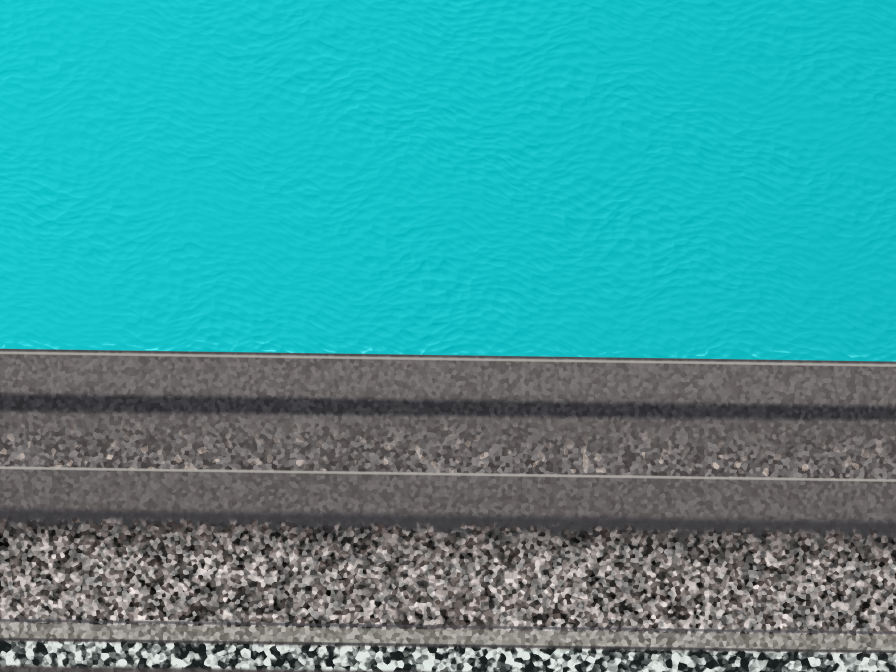
A WebGL 1 fragment shader for this texture:

```glsl
precision highp float;
// A turquoise embossed sheet above stepped grey rails and a strip of gravel.
// Bands are layered by depth below one slightly sloping edge; cellular noise
// gives the leathery relief, the fine metal grain and the coarse stones.

#define EDGE_Y 0.481
#define EDGE_SLOPE 0.0143
#define RELIEF_SCALE vec2(50.0, 104.0)
#define RELIEF_GAIN 0.13
#define GRAIN_SCALE 165.0
#define STONE_SCALE 105.0
#define TEAL vec3(0.085, 0.755, 0.785)
#define METAL vec3(0.400, 0.382, 0.380)
#define SHADOW vec3(0.205, 0.205, 0.220)
#define GLINT vec3(0.690, 0.675, 0.650)

uniform vec2 u_resolution;

vec3 hash3(vec2 p) {
  vec3 q = fract(vec3(p.xyx) * vec3(0.1031, 0.1030, 0.0973));
  q += dot(q, q.yxz + 33.33);
  return fract((q.xxy + q.yzz) * q.zyx);
}

// x: distance to the nearest seed, y: softly blended random tone
vec2 cellular(vec2 p) {
  vec2 base = floor(p);
  float nearest = 4.0;
  float tone = 0.0;
  float total = 0.0001;
  for (int j = -1; j <= 1; j++) {
    for (int i = -1; i <= 1; i++) {
      vec2 id = base + vec2(float(i), float(j));
      vec3 h = hash3(id);
      vec2 toSeed = id + h.xy - p;
      float d2 = dot(toSeed, toSeed);
      float weight = exp(-11.0 * d2);
      nearest = min(nearest, d2);
      tone += h.z * weight;
      total += weight;
    }
  }
  return vec2(sqrt(nearest), tone / total);
}

// Soft-edged band between two depths
float band(float d, float top, float bottom, float blur) {
  float soft = max(blur, 0.7 / u_resolution.y);
  return smoothstep(top - soft, top + soft, d)
       * (1.0 - smoothstep(bottom - soft, bottom + soft, d));
}

vec3 sheet(vec2 uv, float depth) {
  // Bent strokes lit from above
  vec2 p = uv;
  p.y += 0.10 * uv.x + 0.010 * sin(uv.x * 17.0 + uv.y * 9.0)
       + 0.004 * sin(uv.x * 47.0 - uv.y * 31.0);
  p.x += 0.008 * sin(uv.y * 39.0 + uv.x * 13.0);
  p *= RELIEF_SCALE;
  vec2 here = cellular(p);
  vec2 above = cellular(p + vec2(-0.12, 0.34));
  float relief = (here.x - above.x) * 0.7 + (here.y - above.y) * 0.55;
  float patches = 0.65 + 0.25 * sin(uv.x * 11.0 + 3.0 * sin(uv.y * 8.0))
                * sin(uv.y * 14.0 + uv.x * 5.0);
  vec3 color = TEAL + vec3(0.0, 0.025, 0.02) * (uv.y - 0.7)
             - vec3(0.01, 0.035, 0.035) * (uv.x - 0.65);
  color += relief * patches * RELIEF_GAIN * vec3(1.1, 0.9, 0.9);
  // Crisp bright flecks gathered along the lower edge
  float rim = smoothstep(-0.022, -0.004, depth);
  color += rim * smoothstep(0.12, 0.5, relief) * vec3(0.20, 0.13, 0.12);
  return color;
}

vec3 rails(float depth, float grain, float stones, vec2 uv) {
  vec3 color = METAL + (grain - 0.5) * 0.13;
  color += 0.025 * band(depth, 0.012, 0.058, 0.012);
  // Recess under the upper rail and dust on the ledge below it
  float recess = band(depth, 0.067, 0.093 - 0.004 * uv.x, 0.005);
  color = mix(color, SHADOW + (grain - 0.5) * 0.10, recess * 0.92);
  float dust = smoothstep(0.085, 0.172, depth) * (1.0 - step(0.177, depth));
  color += dust * (grain - 0.48) * 0.17;
  color += dust * smoothstep(0.80, 0.98, stones) * vec3(0.26, 0.23, 0.20);
  // Lit upper lips
  color = mix(color, SHADOW * 1.3, 0.65 * band(depth, 0.000, 0.0025, 0.001));
  color = mix(color, GLINT, 0.85 * band(depth, 0.0040, 0.0078, 0.0014));
  color = mix(color, GLINT, 0.85 * band(depth, 0.1750, 0.1790, 0.0014));
  color = mix(color, SHADOW, 0.75 * band(depth, 0.238, 0.270, 0.007));
  return color;
}

vec3 gravel(float depth, float grain, float stones) {
  float open = smoothstep(0.245, 0.315, depth);
  float tone = (grain - 0.5) * 0.62 + (stones - 0.5) * 0.32;
  vec3 color = mix(vec3(0.30, 0.285, 0.28), vec3(0.485, 0.465, 0.455), open);
  color += tone * mix(0.55, 1.0, open);
  color += vec3(0.035, -0.005, -0.015) * (stones - 0.5);
  // Pale ledge with thin dark seams, then coarse black and white stones
  vec3 ledge = vec3(0.56, 0.55, 0.525) + (grain - 0.5) * 0.34;
  color = mix(color, ledge, band(depth, 0.408, 0.432, 0.002));
  color = mix(color, SHADOW * 1.4, 0.65 * band(depth, 0.402, 0.406, 0.0015));
  vec3 coarse = mix(vec3(0.10, 0.12, 0.12), vec3(0.88, 0.91, 0.89),
                    smoothstep(0.22, 0.80, stones * 0.7 + grain * 0.3));
  color = mix(color, coarse, smoothstep(0.432, 0.438, depth));
  color = mix(color, SHADOW, 0.65 * band(depth, 0.430, 0.434, 0.0015));
  return mix(color, METAL * 0.8 + tone * 0.2, smoothstep(0.468, 0.475, depth));
}

void main() {
  vec2 uv = gl_FragCoord.xy / u_resolution.y;
  float depth = EDGE_Y - EDGE_SLOPE * uv.x - uv.y;
  float grain = cellular(uv * GRAIN_SCALE).y;
  float stones = cellular(uv * STONE_SCALE + 37.0).y;
  float fringe = (stones - 0.5) * 0.014;
  vec3 ground = mix(rails(depth, grain, stones, uv), gravel(depth, grain, stones),
                    smoothstep(0.250, 0.264, depth + fringe));
  float soft = 0.8 / u_resolution.y;
  vec3 color = mix(sheet(uv, depth), ground, smoothstep(-soft, soft, depth));
  gl_FragColor = vec4(clamp(color, 0.0, 1.0), 1.0);
}
```
